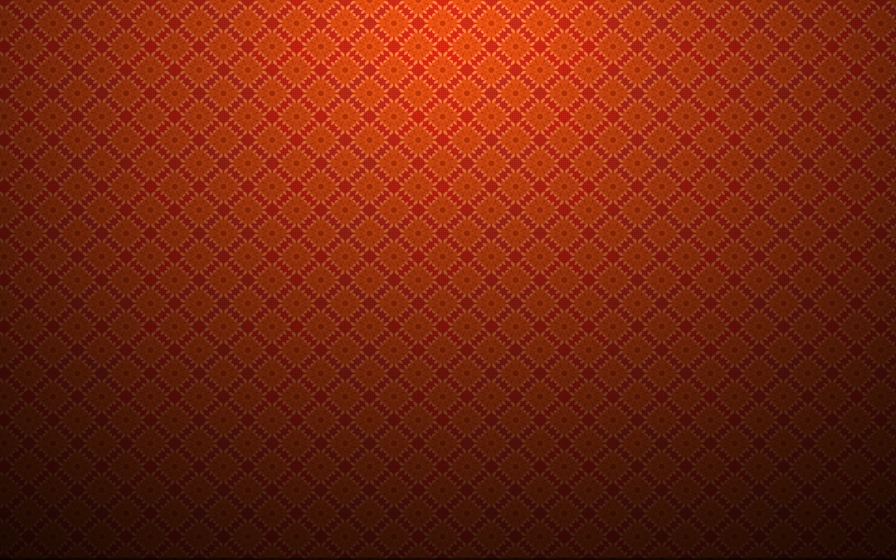
Write a Shadertoy shader that draws this pattern.

```glsl
// Damask wallpaper: staggered orange rosettes on red lattice lanes, lit from the top centre.

// Approximate distance to a leaf (ellipse) turned by an angle
float leaf(vec2 p, vec2 centre, float angle, vec2 size) {
    float c = cos(angle), s = sin(angle);
    vec2 q = mat2(c, -s, s, c) * (p - centre);
    return (length(q / size) - 1.0) * min(size.x, size.y);
}

// Antialiased coverage of a distance
float cover(float d, float px) {
    return smoothstep(0.6 * px, -0.6 * px, d);
}

// Offset to the nearest rosette on a checkerboard lattice
vec2 nearestRosette(vec2 p) {
    vec2 a = p - round(p);
    vec2 b = p - 0.5 - round(p - 0.5);
    return dot(a, a) < dot(b, b) ? a : b;
}

vec3 wallpaper(vec2 p, float px) {
    vec2 q = nearestRosette(p);
    float r = length(q), angle = atan(q.y, q.x);

    // Fold into one eighth of the rosette
    vec2 f = abs(q);
    f = vec2(max(f.x, f.y), min(f.x, f.y));

    // Lanes with a fine dotted weave
    vec2 weave = vec2(p.x + p.y, p.x - p.y) * 12.0;
    float dots = cos(6.2832 * weave.x) * cos(6.2832 * weave.y);
    vec3 col = vec3(0.72, 0.13, 0.07) * (1.0 + 0.10 * dots);

    // Scalloped diamond body with blunt tips
    float diamond = (f.x + f.y) * 0.7071;
    float body = diamond - 0.272 - 0.012 * cos(40.0 * (f.x - f.y));
    body = max(body, f.x - 0.39);
    col = mix(col, vec3(0.81, 0.265, 0.065), cover(body, px));

    // Red gaps between the leaf groups
    float gaps = leaf(f, vec2(0.35, 0.0), 0.0, vec2(0.07, 0.016));
    gaps = min(gaps, leaf(f, vec2(0.22, 0.10), 0.42, vec2(0.08, 0.016)));
    col = mix(col, vec3(0.64, 0.13, 0.05), 0.75 * cover(gaps, px));

    // Pale leaves around the rim
    float leaves = leaf(f, vec2(0.345, 0.06), 0.6, vec2(0.058, 0.030));
    leaves = min(leaves, leaf(f, vec2(0.255, 0.135), 0.85, vec2(0.050, 0.026)));
    leaves = min(leaves, leaf(f, vec2(0.185, 0.185), 0.785, vec2(0.022, 0.035)));
    col = mix(col, vec3(0.95, 0.50, 0.29), 0.80 * cover(leaves, px));

    // Eight inner petals and a dark heart
    float petals = r - 0.145 - 0.03 * cos(8.0 * angle);
    col = mix(col, vec3(0.70, 0.19, 0.05), 0.55 * cover(abs(petals) - 0.014, px));
    col = mix(col, vec3(0.84, 0.30, 0.05), 0.6 * cover(petals + 0.025, px));
    return mix(col, vec3(0.63, 0.14, 0.04), 0.8 * cover(r - 0.06, px));
}

void mainImage(out vec4 fragColor, in vec2 fragCoord) {
    // Position from the top left, as a share of the canvas
    vec2 uv = vec2(fragCoord.x, iResolution.y - fragCoord.y) / iResolution.xy;

    // Repeats across and down, anchored on a rosette near the top
    vec2 repeats = vec2(18.4, 12.0);
    vec2 p = (uv - vec2(0.494, 0.0417)) * repeats;
    vec3 col = wallpaper(p, repeats.y / iResolution.y);

    // Lamp glow falling off to the sides and below
    vec2 lamp = vec2((uv.x - 0.5) * iResolution.x / iResolution.y, uv.y);
    float light = exp(-dot(lamp * lamp, vec2(0.95, 1.33)));
    float hot = exp(-9.0 * dot(lamp, lamp));
    col = col * light * (1.0 + 0.12 * hot) + vec3(0.03, 0.025, 0.0) * hot;

    // Thin shaded bottom edge
    col *= mix(0.5, 1.0, smoothstep(0.002, 0.006, 1.0 - uv.y));
    fragColor = vec4(clamp(col, 0.0, 1.0), 1.0);
}
```
